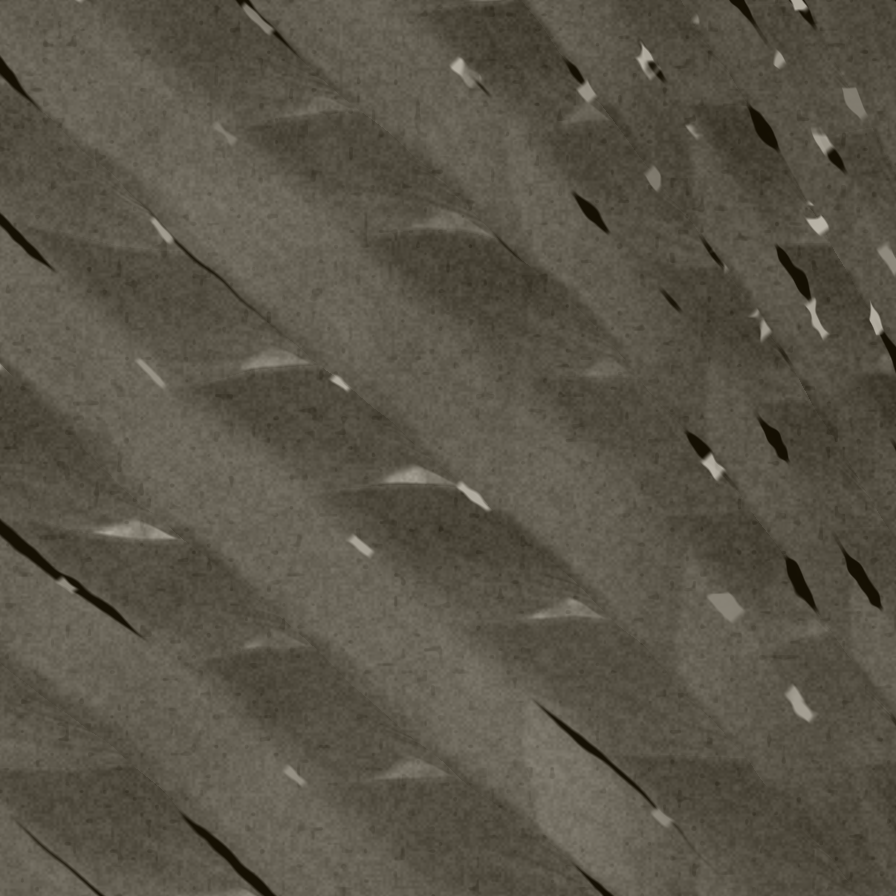
Reproduce this texture procedurally as a Shadertoy shader.

```glsl
// Dim grey-brown plaited strips, seen aslant, with dark slits and small pale glints.

float hash(vec2 p) {
    p = fract(p * vec2(0.1031, 0.1137));
    p += dot(p, p.yx + 33.33);
    return fract((p.x + p.y) * p.x * 17.3 + p.y * 43.7);
}

float noise(vec2 p) {
    vec2 i = floor(p), f = fract(p);
    f = f * f * (3.0 - 2.0 * f);
    return mix(mix(hash(i), hash(i + vec2(1, 0)), f.x),
               mix(hash(i + vec2(0, 1)), hash(i + vec2(1, 1)), f.x), f.y);
}

// Saw profile: a quick rise at 0, then a slow fall to 1.
float fold(float x) {
    return smoothstep(0.0, 0.05, x) * (1.0 - smoothstep(0.35, 1.0, x));
}

void mainImage(out vec4 fragColor, in vec2 fragCoord) {
    vec2 uv = fragCoord / iResolution.xy;
    vec2 p = vec2(uv.x, 1.0 - uv.y);
    vec2 q = p + 0.026 * (vec2(noise(p * 5.0), noise(p * 5.0 + 40.0)) - 0.5);
    q += 0.006 * (vec2(noise(p * 25.0), noise(p * 25.0 + 40.0)) - 0.5);

    // Diagonal strips that steepen toward the upper right
    float bend = max(q.x - 0.35 * q.y - 0.45, 0.0);
    float across = q.y - 0.9 * q.x - 2.2 * bend * bend;
    float along = q.x + q.y;
    float strip = (across - 0.08) / 0.163;
    float pairPos = mod(strip, 2.0);
    float pairId = floor(strip / 2.0);
    float edgeBlur = 0.04 + 0.3 * noise(vec2(along * 5.0, pairId * 4.0 + 30.0));
    float raised = smoothstep(0.75, 1.15, pairPos) * (1.0 - smoothstep(2.0 - edgeBlur, 2.0, pairPos));
    float right = smoothstep(0.45, 0.75, q.x - 0.15 * q.y);

    // Sunken strips: shadows under tilted, nearly level folds
    float row = (q.y - 0.43) / 0.15 + 0.2 * (hash(vec2(pairId + 9.0, 5.0)) - 0.5);
    row += 0.35 * (noise(vec2(q.x * 6.0, pairId * 3.0 + 25.0)) - 0.5);
    float v = fract(row);
    float rowTone = hash(vec2(floor(row) + 20.0, pairId + 31.0));
    float sunkenTone = 0.333 - (0.025 + 0.045 * rowTone) * fold(v);
    float fan = noise(vec2((1.0 - v) / (0.25 + pairPos) * 9.0, floor(row) + pairId * 7.0 + 40.0));
    sunkenTone += 0.05 * (fan - 0.5) * smoothstep(0.35, 0.8, v) * (1.0 - smoothstep(0.5, 1.0, pairPos));

    // Raised strips: upright folds, clearer on the right
    float column = (q.x - 0.58) / 0.19 + 0.3 * (noise(vec2(q.y * 6.0, pairId + 60.0)) - 0.5);
    float columnTone = hash(vec2(floor(column) + 50.0, pairId + 12.0));
    float raisedTone = 0.375 - 0.062 * right;
    raisedTone += smoothstep(0.45, 0.6, q.x) * (0.02 + 0.04 * columnTone) * fold(fract(column));
    float tone = mix(sunkenTone, raisedTone, raised);
    tone += 0.01 - 0.03 * smoothstep(0.2, 1.0, p.x - 0.3 * p.y);
    tone += 0.035 * (noise(p * 4.0 + 7.0) - 0.5) + 0.03 * (noise(p * 13.0 + 3.0) - 0.5);

    // Pale wedges where a level fold meets a diagonal edge
    float wedgeTop = 0.22 * (1.0 - pairPos / 0.6) * smoothstep(0.0, 0.15, pairPos);
    float wedge = smoothstep(-0.015, 0.05, wedgeTop - (1.0 - v)) * smoothstep(0.0, 0.03, 1.0 - v);
    wedge *= step(pairPos, 0.6) * smoothstep(0.25, 0.85, rowTone) * (1.0 - 0.7 * right);
    tone += 0.23 * wedge * (0.35 + 0.9 * noise(p * 50.0));

    // Faint fibres along the strips, fine mottling and small dark specks
    tone += 0.02 * (noise(vec2(across * 65.0, along * 7.0)) - 0.5);
    tone += 0.045 * (noise(p * 140.0) - 0.5) + 0.06 * (noise(p * 310.0 + 9.0) - 0.5);
    tone -= 0.05 * smoothstep(0.8, 0.95, noise(p * 120.0 + 33.0));

    // Dark slits along the strip edges: hairlines that open in places
    float lineId = floor(strip + 0.5);
    float offset = (strip - lineId) * 0.118 / (1.0 + 1.2 * bend);
    float longGap = noise(vec2(along * 4.0, lineId * 7.0 + 60.0));
    float shortGap = noise(vec2(along * 11.0, lineId * 5.0 + 90.0));
    float steep = smoothstep(0.0, 0.1, bend);
    float gap = mix(longGap, shortGap - 0.12, steep);
    float ragged = 0.3 + 1.1 * noise(p * 60.0);
    float halfWidth = 0.0014 + 0.0045 * smoothstep(0.55, 0.8, gap) * ragged;
    halfWidth *= 1.0 + 1.2 * smoothstep(0.0, 0.2, bend);
    float slit = smoothstep(-0.002, 0.002, halfWidth - abs(offset));
    slit *= smoothstep(0.45, 0.62, gap);
    tone = mix(tone, 0.05, 0.96 * slit);

    // Short, sparse glints, in broken clusters where the strips steepen
    float spot = along / 0.16 + hash(vec2(lineId + 70.0, 3.0));
    float seed = hash(vec2(floor(spot) + 15.0, lineId + 44.0));
    float place = (fract(spot) - 0.3 - 0.4 * fract(seed * 9.0)) * 0.16;
    float halfLength = 0.012 + 0.02 * fract(seed * 23.0);
    float glintWidth = (0.0045 + 0.006 * steep) * (0.4 + noise(p * 60.0 + 5.0));
    float glint = smoothstep(-0.006, 0.006, halfLength - abs(place));
    glint *= smoothstep(-0.002, 0.002, glintWidth - abs(offset - 0.003));
    glint *= step(seed, 0.24 + 0.2 * steep);
    glint *= mix(1.0, smoothstep(0.3, 0.5, noise(p * 55.0)), steep);
    tone = mix(tone, 0.5 + 0.26 * fract(seed * 41.0), 0.88 * glint);

    fragColor = vec4(tone + vec3(0.02, 0.0, -0.048), 1.0);
}
```
